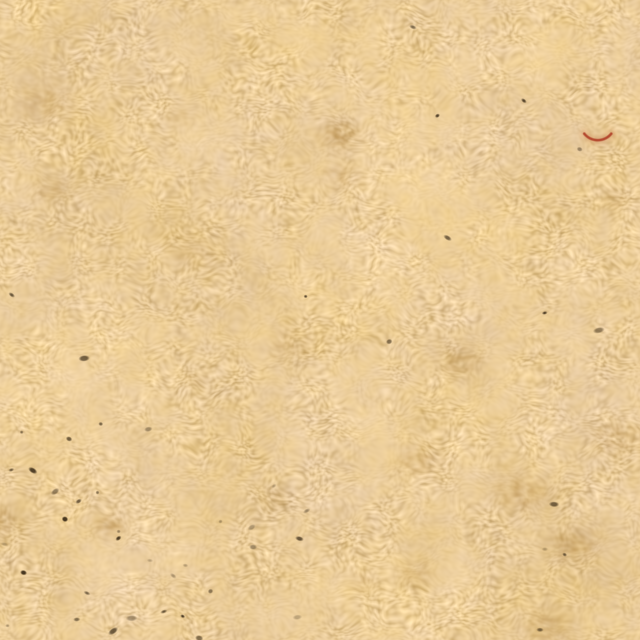
Write a WebGL 2 fragment shader that draws this texture.

```glsl
#version 300 es
precision highp float;
// Aged cream paper: patchy fibrous grain, tan stains, dark specks and one red fibre.
uniform vec2 u_resolution;
out vec4 fragColor;

const vec3 PAPER = vec3(0.922, 0.803, 0.602);
const vec3 STAIN = vec3(0.66, 0.48, 0.20);
const vec3 SPECK = vec3(0.24, 0.18, 0.10);
const vec3 FIBRE = vec3(0.68, 0.22, 0.13);

// Integer hash giving four values in 0..1 per cell
vec4 hash4(vec2 cell, uint seed) {
    uvec2 q = uvec2(ivec2(cell));
    uint h = q.x * 1597u ^ q.y * 51749u ^ seed * 7919u;
    vec4 r;
    for (int i = 0; i < 4; i++) {
        h = (h ^ (h >> 16)) * 73244u + 12345u;
        h = (h ^ (h >> 13)) * 60493u;
        h ^= h >> 15;
        r[i] = float(h & 65535u) / 65535.0;
    }
    return r;
}

float cornerSlope(vec2 cell, vec2 offset, uint seed) {
    float angle = 6.2832 * hash4(cell, seed).x;
    return dot(vec2(cos(angle), sin(angle)), offset);
}

float gradientNoise(vec2 p, uint seed) {
    vec2 i = floor(p), f = p - i;
    vec2 w = f * f * f * (f * (f * 6.0 - 15.0) + 10.0);
    vec2 e = vec2(1.0, 0.0);
    float low = mix(cornerSlope(i, f, seed), cornerSlope(i + e, f - e, seed), w.x);
    float high = mix(cornerSlope(i + e.yx, f - e.yx, seed), cornerSlope(i + 1.0, f - 1.0, seed), w.x);
    return mix(low, high, w.y);
}

// Fine mottling, slightly stretched sideways and bent by a slow warp
float paperGrain(vec2 p) {
    vec2 warp = vec2(gradientNoise(p * 24.0, 1u), gradientNoise(p * 24.0, 2u));
    vec2 q = p + 0.016 * warp;
    float fine = gradientNoise(q * vec2(125.0, 175.0), 3u);
    float coarse = gradientNoise(q * vec2(70.0, 95.0), 4u);
    return 0.75 * fine + 0.4 * coarse;
}

// Soft blots scattered one per cell, with ragged strength
float stainCover(vec2 p, float scale, float chance) {
    vec2 home = floor(p * scale);
    float cover = 0.0;
    for (int y = -1; y <= 1; y++)
    for (int x = -1; x <= 1; x++) {
        vec2 cell = home + vec2(x, y);
        vec4 rnd = hash4(cell, 11u), shape = hash4(cell, 12u);
        vec2 d = (p - (cell + 0.15 + 0.7 * rnd.xy) / scale) * vec2(0.8, 1.15);
        float radius = mix(0.012, 0.032, shape.x);
        float blot = exp(-dot(d, d) / (radius * radius));
        cover += step(rnd.z, chance) * mix(0.15, 0.5, shape.y * shape.y) * blot;
    }
    float ragged = 0.8 + 1.3 * gradientNoise(p * vec2(70.0, 110.0), 13u);
    return clamp(cover * ragged, 0.0, 0.8);
}

// Small dark flecks, thickest toward the lower left
float speckCover(vec2 p, float scale, float pixel) {
    vec2 home = floor(p * scale);
    float cover = 0.0;
    for (int y = -1; y <= 1; y++)
    for (int x = -1; x <= 1; x++) {
        vec2 cell = home + vec2(x, y);
        vec4 rnd = hash4(cell, 21u), shape = hash4(cell, 22u);
        vec2 centre = (cell + 0.1 + 0.8 * rnd.xy) / scale;
        float crowd = smoothstep(0.55, 0.15, centre.x) * smoothstep(0.62, 0.12, centre.y);
        float angle = 1.4 * (shape.x - 0.5);
        vec2 axis = vec2(cos(angle), sin(angle));
        vec2 d = p - centre;
        d = vec2(dot(d, axis) / mix(1.0, 1.9, shape.y), dot(d, vec2(-axis.y, axis.x)));
        float radius = mix(0.0018, 0.0042, shape.z * shape.z);
        float soft = max(pixel, 0.0016);
        float fleck = 1.0 - smoothstep(radius - soft, radius + soft, length(d));
        cover = max(cover, step(rnd.z, 0.018 + 0.2 * crowd) * mix(0.25, 0.95, shape.w) * fleck);
    }
    return cover;
}

// Distance to the lower part of a circle
float lowerArc(vec2 p, vec2 centre, float radius, float halfWidth) {
    vec2 d = p - centre;
    float tipY = -sqrt(radius * radius - halfWidth * halfWidth);
    if (d.y < 0.0 && abs(d.x) * -tipY < halfWidth * -d.y) return abs(length(d) - radius);
    return length(vec2(abs(d.x), d.y) - vec2(halfWidth, tipY));
}

void main() {
    float size = min(u_resolution.x, u_resolution.y);
    vec2 p = gl_FragCoord.xy / size;
    float pixel = 1.0 / size;

    // Grain fades in and out over broad patches
    float patchy = smoothstep(-0.35, 0.4, gradientNoise(p * 11.0, 31u) + 0.5 * gradientNoise(p * 27.0, 32u));
    float tone = paperGrain(p) * mix(0.05, 0.18, patchy);
    tone += 0.035 * gradientNoise(p * 4.0, 33u) + 0.035 * gradientNoise(p * 16.0, 34u);
    tone *= tone < 0.0 ? 1.25 : 0.9;
    float warmth = 0.05 * gradientNoise(p * 7.0, 35u) + 0.05 * gradientNoise(p * 45.0, 36u);
    vec3 colour = PAPER + tone * vec3(0.95, 1.03, 1.2) + warmth * vec3(0.15, 0.0, -0.9);

    // Marks on the sheet
    colour = mix(colour, STAIN, stainCover(p, 8.0, 0.32));
    colour = mix(colour, SPECK, speckCover(p, 36.0, pixel));
    float arc = lowerArc(p, vec2(0.934, 0.808), 0.027, 0.021);
    colour = mix(colour, FIBRE, 0.15 * exp(-arc * arc / 0.00005));
    colour = mix(colour, FIBRE, 0.85 * (1.0 - smoothstep(0.0004, 0.0012 + 1.5 * pixel, arc)));

    fragColor = vec4(clamp(colour, 0.0, 1.0), 1.0);
}
```
